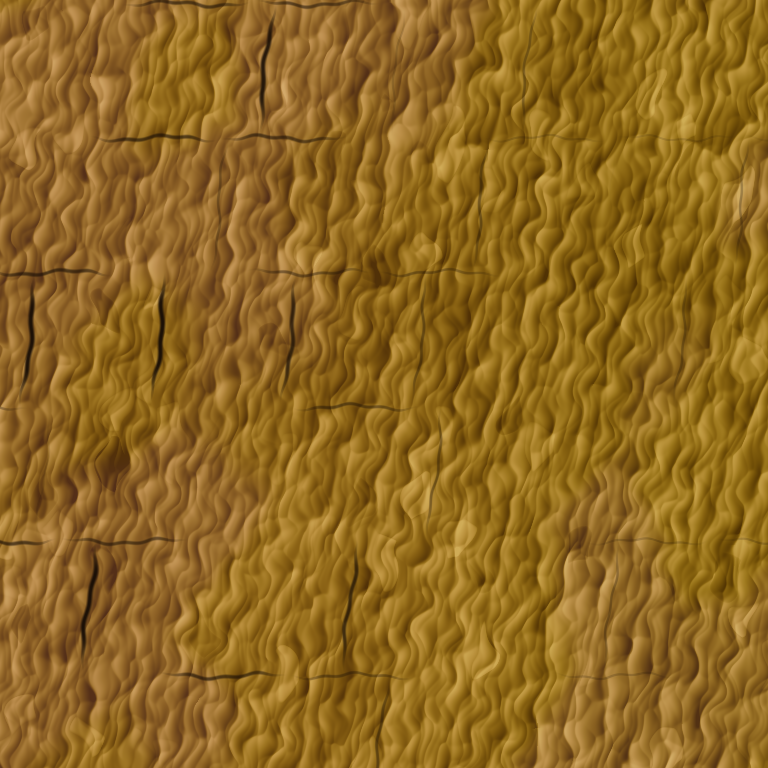
Reproduce this texture procedurally as a Shadertoy shader.

```glsl
// Weathered golden sandstone wall with fine upright ripples and broken dark seams.

const vec3 CREVICE = vec3(0.09, 0.05, 0.02);
const vec3 UMBER   = vec3(0.32, 0.19, 0.03);
const vec3 BROWN   = vec3(0.46, 0.31, 0.05);
const vec3 OCHRE   = vec3(0.54, 0.38, 0.08);
const vec3 GOLD    = vec3(0.62, 0.46, 0.13);
const vec3 SAND    = vec3(0.73, 0.56, 0.24);
const vec3 PALE    = vec3(0.82, 0.67, 0.35);

float hash(vec2 p) {
    vec3 q = fract(p.xyx * vec3(0.1031, 0.1030, 0.0973));
    q += dot(q, q.yzx + 33.33);
    return fract((q.x + q.y) * q.z);
}

// Soft cellular noise: xy = offset to the cell centre, z = tone of the cell.
vec3 softCells(vec2 p, float sharpness, float seed) {
    vec2 home = floor(p);
    vec4 total = vec4(0.0);
    for (int j = -1; j <= 1; j++)
    for (int i = -1; i <= 1; i++) {
        vec2 cell = home + vec2(i, j);
        vec2 key = cell + seed;
        vec2 toCentre = cell + vec2(hash(key + 17.3), hash(key + 51.7)) - p;
        float weight = exp(-sharpness * dot(toCentre, toCentre)) + 1e-6;
        total += weight * vec4(toCentre, hash(key + 83.1), 1.0);
    }
    return total.xyz / total.w;
}

// Leaning, wavering coordinates that bend the ripples.
vec2 waver(vec2 p) {
    float sway = sin(p.y * 61.0 + 4.0 * sin(p.x * 19.0 + p.y * 7.0));
    sway += 0.6 * sin(p.y * 113.0 - p.x * 47.0);
    float rise = sin(p.x * 83.0 + 3.0 * sin(p.y * 23.0));
    return p + vec2(0.0042 * sway - 0.09 * p.y, 0.005 * rise);
}

// Relief light of one ripple layer, brighter on the upper left flanks.
float rippleLight(vec2 p, vec2 frequency, float seed) {
    vec3 cell = softCells(p * frequency, 11.0, seed);
    return dot(cell.xy, vec2(0.9, -0.4)) + 0.35 * (cell.z - 0.5);
}

float stroke(float dist, float strength) {
    return strength * (1.0 - smoothstep(0.0006, 0.0016 + 0.0036 * strength, dist));
}

float taper(float t) {
    return smoothstep(0.0, 0.3, t) * smoothstep(1.0, 0.75, t);
}

// Broken joints of irregular blocks: long upright cracks, fainter level ones.
float seams(vec2 p, vec2 block) {
    p.x += 0.003 * sin(p.y * 43.0) + 0.0012 * sin(p.y * 131.0 + p.x * 20.0);
    p.y += 0.003 * sin(p.x * 51.0) + 0.0015 * sin(p.x * 147.0);
    float fade = mix(1.0, 0.3, smoothstep(0.25, 0.75, p.x));

    float level = (p.y + 0.055) / block.y;
    float row = floor(level);
    float along = (p.x - 0.11 * p.y) / block.x + hash(vec2(row, 5.0));
    float column = floor(along + 0.5);
    float chance = hash(vec2(column, row) + 29.0);
    float upright = smoothstep(0.45, 0.75, chance) * taper(fract(level));
    float crack = stroke(abs(along - column) * block.x, upright * fade);

    float line = floor(level + 0.5);
    float span = p.x / block.x + hash(vec2(line, 9.0));
    chance = hash(vec2(floor(span), line) + 71.0);
    float flat_ = 0.65 * smoothstep(0.55, 0.8, chance) * taper(fract(span));
    return max(crack, stroke(abs(level - line) * block.y, flat_ * fade));
}

float rampStep(float low, float high, float t) {
    return clamp((t - low) / (high - low), 0.0, 1.0);
}

vec3 stoneColour(float tone) {
    vec3 c = mix(UMBER, BROWN, rampStep(0.0, 0.34, tone));
    c = mix(c, OCHRE, rampStep(0.34, 0.54, tone));
    c = mix(c, GOLD, rampStep(0.54, 0.73, tone));
    c = mix(c, SAND, rampStep(0.73, 1.0, tone));
    return mix(c, PALE, rampStep(1.0, 1.35, tone));
}

void mainImage(out vec4 fragColor, in vec2 fragCoord) {
    vec2 uv = fragCoord / iResolution.xy;
    vec2 p = waver(uv);

    // Ripples in two sizes over slow patches.
    float coarse = rippleLight(p, vec2(46.0, 21.0), 11.0);
    float fine = rippleLight(p + 0.37, vec2(79.0, 37.0), 43.0);
    float patches = softCells(p * vec2(10.0, 6.0), 5.0, 67.0).z - 0.5;
    float streaks = softCells(p * vec2(27.0, 9.0), 7.0, 91.0).z - 0.5;
    float tone = 0.60 + 0.60 * coarse + 0.38 * fine + 0.22 * patches + 0.16 * streaks;

    // Scattered pale chips and small dark pits.
    float chip = softCells(p * vec2(31.0, 19.0), 18.0, 131.0).z;
    tone += 0.28 * smoothstep(0.88, 0.98, chip) - 0.22 * smoothstep(0.06, 0.01, chip);

    // Dusty bloom on the left, olive cast towards the right.
    vec3 colour = stoneColour(tone);
    float dust = softCells(p * vec2(7.0, 5.0), 5.0, 157.0).z + 0.25 * (0.5 - uv.x);
    colour += vec3(0.008, -0.006, 0.065) * smoothstep(0.45, 0.75, dust);
    colour += vec3(-0.008, 0.008, -0.02) * smoothstep(0.35, 0.9, uv.x);

    colour = mix(colour, CREVICE, 0.95 * seams(uv, vec2(0.17, 0.175)));
    fragColor = vec4(clamp(colour, 0.0, 1.0), 1.0);
}
```
